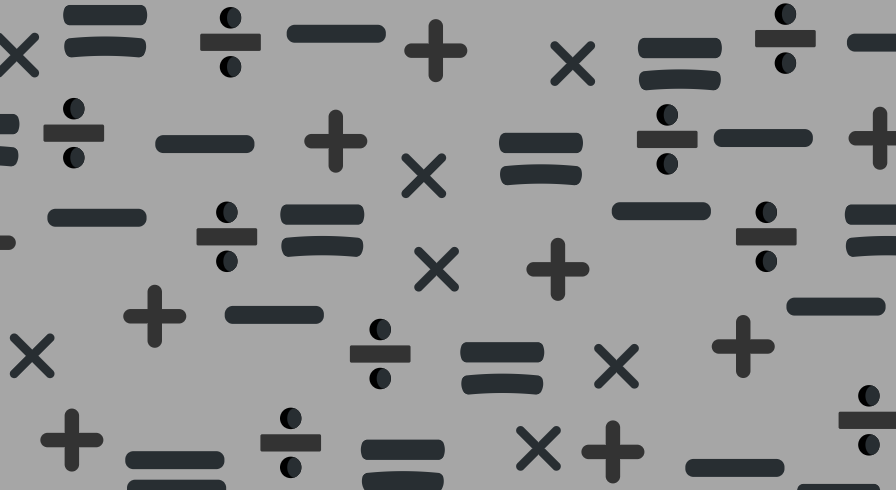
This pattern is drawn by a WebGL 2 fragment shader. Its source:

```glsl
#version 300 es
precision highp float;
// Scattered arithmetic signs (minus, plus, times, equals, divide) in dark ink on flat grey.

uniform vec2 u_resolution;
out vec4 outColor;

// Lengths are in units of 1/420 of the canvas height.
const float CANVAS_HEIGHT = 420.0;
const vec2 CELL = vec2(96.0, 84.0);
const float GAP = 3.0;            // clear margin kept inside each cell
const float DRIFT = 13.0;         // height of the wave that bends the rows
const float DRIFT_FREQ = 0.011;
const float SEED = 17.0;

const vec3 PAPER = vec3(0.651);
const vec3 SLATE = vec3(0.155, 0.180, 0.198);
const vec3 CHARCOAL = vec3(0.20);
const vec3 BLACK = vec3(0.0);

const int MINUS = 0, PLUS = 1, TIMES = 2, EQUALS = 3;  // 4 is divide

float hash(vec2 p) {
    vec3 q = fract(vec3(p.xyx + SEED) * vec3(0.1031, 0.1030, 0.0973));
    q += dot(q, q.yzx + 33.33);
    return fract((q.x + q.y) * q.z);
}

float roundBox(vec2 p, vec2 halfSize, float radius) {
    vec2 q = abs(p) - halfSize + radius;
    return length(max(q, 0.0)) + min(max(q.x, q.y), 0.0) - radius;
}

// Bar with bulging ends, optionally arched and narrowed towards its foot.
float barrel(vec2 p, vec2 halfSize, float arch, float taper) {
    p.y += arch * (p.x * p.x / (halfSize.x * halfSize.x) - 0.5);
    float rise = p.y / halfSize.y;
    halfSize.x += taper * rise - 2.5 * rise * rise;
    return roundBox(p, halfSize, 3.0);
}

float cross2(vec2 p, float reach, float thickness) {
    return min(roundBox(p, vec2(reach, thickness), thickness),
               roundBox(p, vec2(thickness, reach), thickness));
}

vec2 signExtent(int kind) {
    if (kind == MINUS) return vec2(42.5, 7.7);
    if (kind == PLUS) return vec2(27.0);
    if (kind == TIMES) return vec2(19.0);
    if (kind == EQUALS) return vec2(36.0, 22.5);
    return vec2(26.0, 30.5);
}

void paint(inout vec3 color, vec3 ink, float dist, float pixel) {
    color = mix(color, ink, clamp(0.5 - dist / pixel, 0.0, 1.0));
}

void drawSign(inout vec3 color, vec2 p, int kind, float pixel) {
    if (kind == MINUS) {
        paint(color, SLATE, roundBox(p, signExtent(MINUS), 7.0), pixel);
    } else if (kind == PLUS) {
        paint(color, CHARCOAL, cross2(p, 27.0, 6.2), pixel);
    } else if (kind == TIMES) {
        vec2 diagonal = vec2(p.x + p.y, p.y - p.x) * sqrt(0.5);
        paint(color, SLATE, cross2(diagonal, 25.5, 3.8), pixel);
    } else if (kind == EQUALS) {
        float upper = barrel(p - vec2(0.0, 13.8), vec2(36.0, 8.7), 0.0, 0.0);
        float lower = barrel(p + vec2(0.0, 13.8), vec2(35.0, 8.3), 2.0, 1.0);
        paint(color, SLATE, min(upper, lower), pixel);
    } else {
        // Each dot is a black disc with a slate lens on its right side.
        vec2 dot2 = vec2(p.x, abs(p.y) - 21.0);
        float disc = length(dot2) - 9.2;
        float lens = (length((dot2 - vec2(3.0, 0.0)) / vec2(6.0, 8.6)) - 1.0) * 6.0;
        paint(color, BLACK, disc, pixel);
        paint(color, SLATE, max(lens, disc), pixel);
        paint(color, CHARCOAL, roundBox(p, vec2(26.0, 7.4), 1.5), pixel);
    }
}

void main() {
    float pixel = CANVAS_HEIGHT / u_resolution.y;
    vec2 p = gl_FragCoord.xy * pixel;
    vec3 color = PAPER;

    // Signs stay within their column; only the drift can carry them across rows.
    float baseRow = floor(p.y / CELL.y);
    for (int i = -1; i <= 1; i++) {
        float row = baseRow + float(i);
        float shift = CELL.x * hash(vec2(row, 71.0));
        float column = floor((p.x - shift) / CELL.x);
        vec2 cell = vec2(column, row);

        // Cycle the kinds along each row with a random start and stride.
        float start = floor(5.0 * hash(vec2(row, 29.0)));
        float stride = 1.0 + floor(4.0 * hash(vec2(row, 43.0)));
        int kind = int(mod(start + stride * column + 0.5, 5.0));

        // Jitter each sign as far as its size leaves room.
        vec2 room = max(CELL * 0.5 - signExtent(kind) - GAP, 0.0);
        vec2 jitter = 2.0 * vec2(hash(cell + 5.3), hash(cell + 91.7)) - 1.0;
        vec2 center = (cell + 0.5) * CELL + vec2(shift, 0.0);
        center.y += DRIFT * sin(center.x * DRIFT_FREQ);
        center += jitter * room;
        drawSign(color, p - center, kind, pixel);
    }
    outColor = vec4(color, 1.0);
}
```
